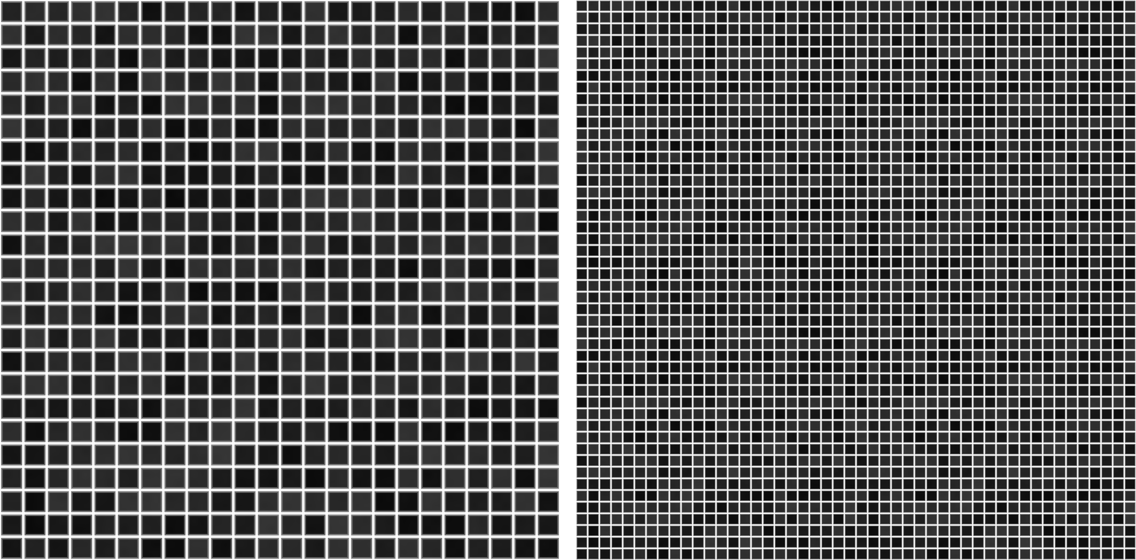
Left, the tile; right, the same tile 2 across and 2 down.
Write a three.js fragment shader that draws this pattern.

```glsl
varying vec2 vUv;

float hash(vec2 p) {
  return fract(sin(dot(p, vec2(127.1, 311.7))) * 43758.5453);
}

// Value noise that wraps after a whole number of cells
float wrappedNoise(vec2 p, float period) {
  vec2 cell = floor(p);
  vec2 f = smoothstep(0.0, 1.0, fract(p));
  vec2 a = mod(cell, period);
  vec2 b = mod(cell + 1.0, period);
  return mix(mix(hash(a), hash(vec2(b.x, a.y)), f.x),
             mix(hash(vec2(a.x, b.y)), hash(b), f.x), f.y);
}

// Distance inward from the cell border, with slightly rounded corners
float insetDistance(vec2 p, float radius) {
  vec2 q = abs(p) - 0.5 + radius;
  return radius - length(max(q, 0.0)) - min(max(q.x, q.y), 0.0);
}

void main() {
  const float tiles = 24.0;
  vec2 grid = vUv * tiles;
  vec2 id = mod(floor(grid), tiles);
  vec2 p = fract(grid) - 0.5;
  float inset = insetDistance(p, 0.08);

  // Glazed face: one shade per tile with faint mottling
  float face = 0.045 + 0.16 * hash(id + 3.0);
  face += 0.014 * (wrappedNoise(vUv * 72.0, 72.0) - 0.5);

  // Bevel: horizontal sides a little lighter than vertical ones
  float horizontalSide = smoothstep(-0.02, 0.02, abs(p.y) - abs(p.x));
  float bevel = mix(0.42, 0.48, horizontalSide) + 0.4 * (face - 0.125);
  float shade = mix(bevel, face, smoothstep(0.075, 0.15, inset));

  // Grout
  shade = mix(0.98, shade, smoothstep(0.02, 0.085, inset));

  gl_FragColor = vec4(vec3(shade), 1.0);
}
```
